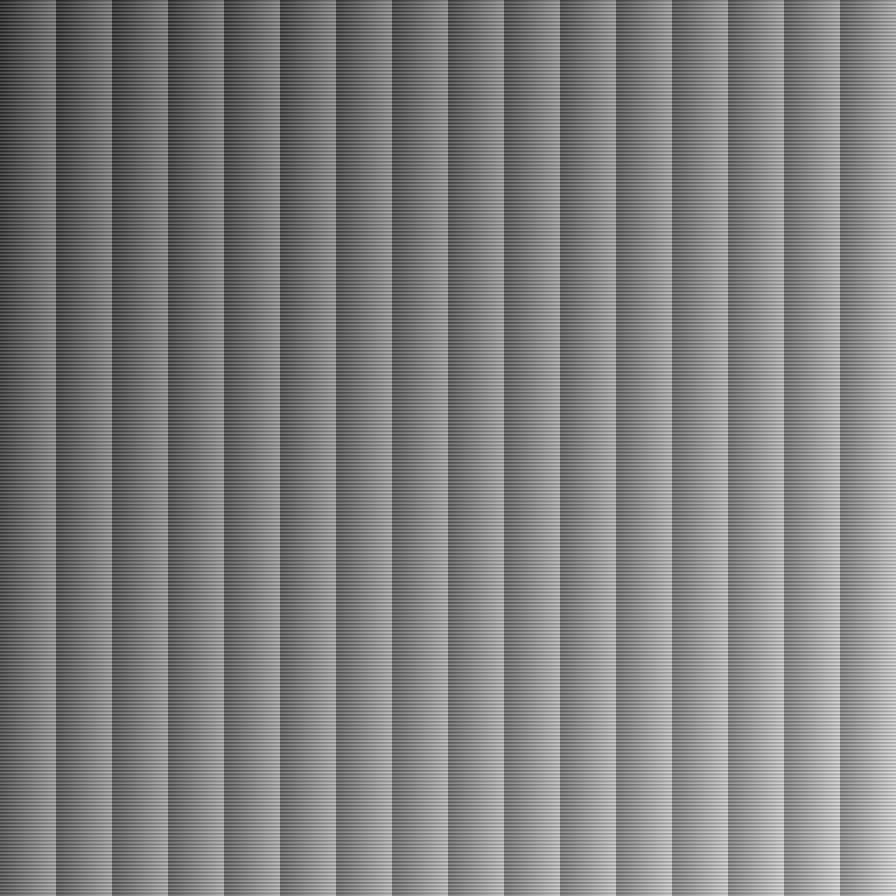
A Shadertoy shader for this pattern:

```glsl
// Rising ramp with its drop smoothed over one pixel
float sawtooth(float phase, float pixel) {
    float f = fract(phase);
    return f + clamp(0.5 - f / pixel, 0.0, 1.0)
             - clamp(0.5 - (1.0 - f) / pixel, 0.0, 1.0);
}

// Dark half then light half, with smoothed edges
float stripes(float phase, float pixel) {
    float fromLight = abs(fract(phase - 0.25) - 0.5);
    return clamp(0.5 + (0.25 - fromLight) / pixel, 0.0, 1.0);
}

void mainImage(out vec4 fragColor, in vec2 fragCoord) {
    vec2 uv = fragCoord / iResolution.xy;
    float down = 1.0 - uv.y;

    // Sixteen shaded columns crossed by fine horizontal lines
    float column = sawtooth(uv.x * 16.0, 16.0 / iResolution.x);
    float line = stripes(down * 256.0, 256.0 / iResolution.y);

    // Broad drift from dark upper left to light lower right
    float grey = 0.5 + 0.25 * (column - 0.5) + 0.17 * (line - 0.5)
               + 0.19 * (uv.x - 0.5) + 0.15 * (down - 0.5);

    fragColor = vec4(vec3(grey), 1.0);
}
```
